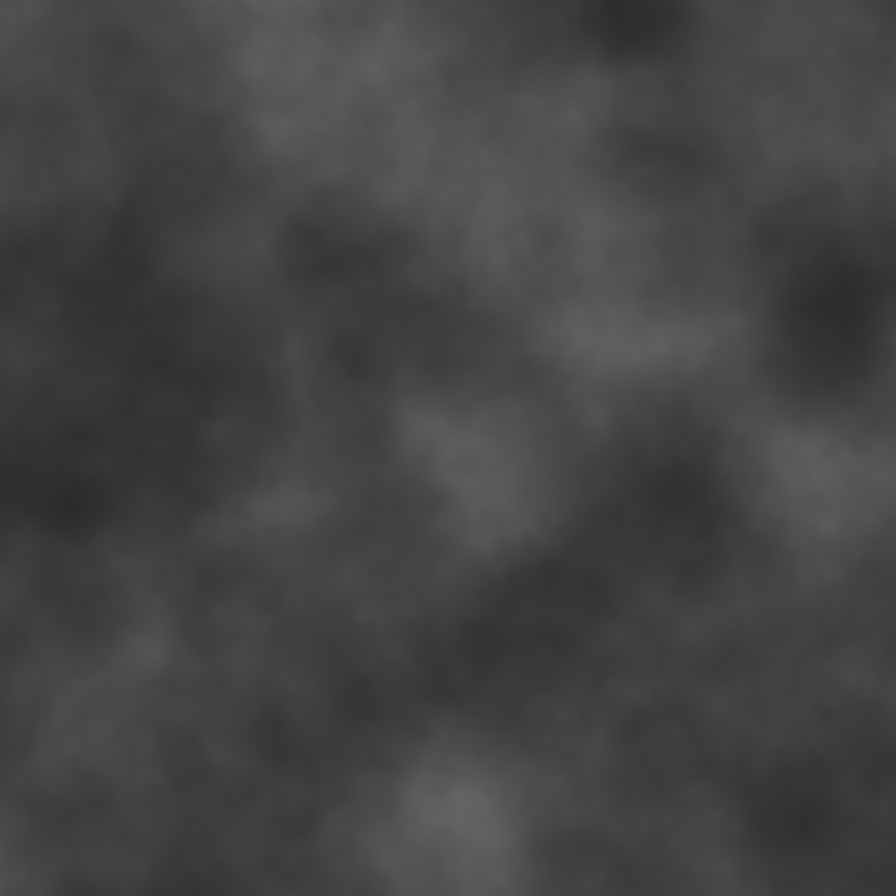
Write a WebGL 1 fragment shader that draws this texture.

```glsl
precision highp float;

// Soft dark grey clouds: fractal value noise, summed over octaves that
// double in frequency and halve in strength, then mapped to a narrow
// range of greys with slightly stretched highlights.

uniform vec2 u_resolution;

const float BASE_CELLS = 5.0;     // cells of the coarsest octave per canvas
const int   OCTAVES    = 5;
const float GAIN       = 0.5;     // strength of each octave against the last
const float LACUNARITY = 2.0;     // frequency of each octave against the last
const float MEAN_GREY  = 0.262;
const float CONTRAST   = 0.172;
const float HIGHLIGHT  = 0.05;    // lifts both tails, so light spots stand out
const vec2  SEED       = vec2(17.3, 42.7);
const vec2  OCTAVE_SHIFT = vec2(31.7, 11.9);
const mat2  OCTAVE_TURN  = mat2(0.8, 0.6, -0.6, 0.8);

// Sine-free hash of a lattice point, 0 to 1
float hash(vec2 cell) {
  vec3 p = fract(cell.xyx * 0.1031);
  p += dot(p, p.yzx + 33.33);
  return fract((p.x + p.y) * p.z);
}

// Smoothly interpolated lattice noise, 0 to 1
float valueNoise(vec2 p) {
  vec2 cell = floor(p);
  vec2 f = fract(p);
  vec2 blend = f * f * (3.0 - 2.0 * f);
  float lower = mix(hash(cell), hash(cell + vec2(1.0, 0.0)), blend.x);
  float upper = mix(hash(cell + vec2(0.0, 1.0)), hash(cell + 1.0), blend.x);
  return mix(lower, upper, blend.y);
}

// Sum of octaves, centred on zero; each is turned to hide the lattice
float cloudNoise(vec2 p) {
  float sum = 0.0;
  float amplitude = 1.0;
  for (int i = 0; i < OCTAVES; i++) {
    sum += amplitude * (valueNoise(p) - 0.5);
    p = OCTAVE_TURN * p * LACUNARITY + OCTAVE_SHIFT;
    amplitude *= GAIN;
  }
  return sum;
}

void main() {
  vec2 uv = gl_FragCoord.xy / min(u_resolution.x, u_resolution.y);
  float cloud = cloudNoise(uv * BASE_CELLS + SEED);
  float grey = MEAN_GREY + CONTRAST * cloud + HIGHLIGHT * cloud * cloud;
  gl_FragColor = vec4(vec3(grey), 1.0);
}
```
